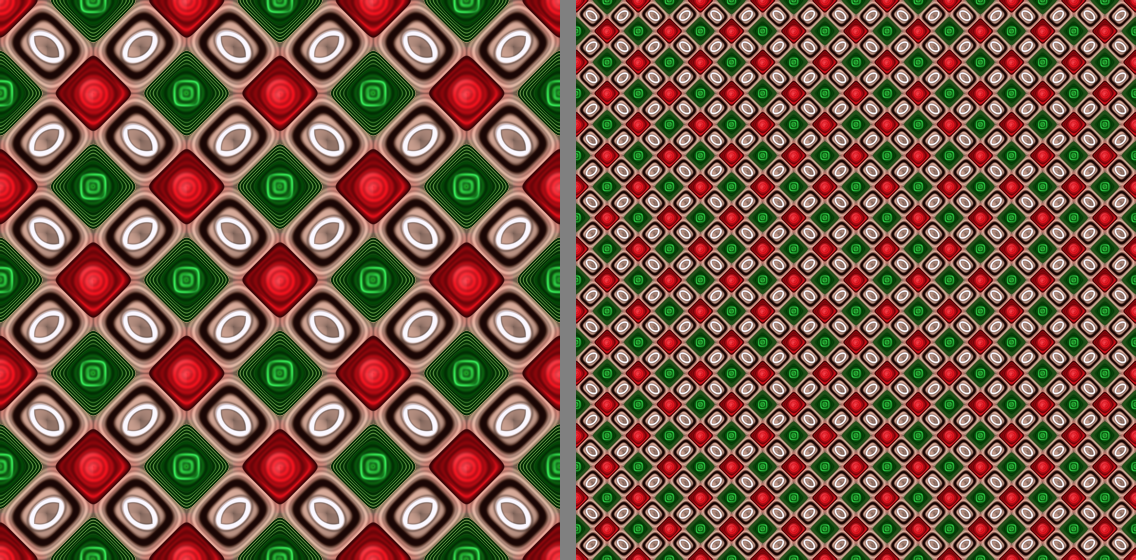
Left: one tile. Right: repeated 3 by 3.
A WebGL 2 fragment shader for this pattern:

```glsl
#version 300 es
precision highp float;
// Glossy checker of red and green diamond domes between beige cushions with white lens rings.

uniform vec2 u_resolution;
out vec4 fragColor;

const float SITES = 6.0;            // dome positions per side; even, so the checker wraps
const float RED_RADIUS = 0.435;     // half diagonals, in site units
const float GREEN_RADIUS = 0.495;
const float CUSHION_STRETCH = 1.2;  // cushions reach towards the red domes
const float RING_LEAN = 0.09;       // extra tilt of the white ring, radians
const float GROOVE_RADIUS = 0.243;
const float GROOVE_WIDTH = 0.046;
const float TERRACE_PITCH = 0.036;  // spacing of the lines around green domes
const vec2 RING_SIZE = vec2(0.215, 0.140);
const vec2 LENS_SIZE = vec2(0.172, 0.092);
const vec2 LIGHT = vec2(-0.5, 0.866);

const vec3 BEIGE = vec3(0.76, 0.60, 0.54);
const vec3 PALE = vec3(0.94, 0.79, 0.72);
const vec3 TAN = vec3(0.67, 0.58, 0.43);
const vec3 ROSE = vec3(0.83, 0.52, 0.47);
const vec3 BROWN = vec3(0.25, 0.13, 0.09);
const vec3 UMBER = vec3(0.10, 0.025, 0.02);
const vec3 WHITE = vec3(0.98, 0.97, 1.0);
const vec3 RED = vec3(0.84, 0.06, 0.10);
const vec3 DARK_RED = vec3(0.48, 0.02, 0.04);
const vec3 PINK = vec3(1.0, 0.36, 0.40);
const vec3 GREEN = vec3(0.13, 0.68, 0.16);
const vec3 DARK_GREEN = vec3(0.01, 0.23, 0.02);
const vec3 LEAF = vec3(0.33, 0.56, 0.23);
const vec3 MINT = vec3(0.22, 0.93, 0.36);

// 1 inside, 0 outside, softened over about one pixel
float cover(float d) {
  float soft = SITES / min(u_resolution.x, u_resolution.y);
  return 1.0 - smoothstep(-soft, soft, d);
}

float bump(float x, float centre, float width) {
  float t = (x - centre) / width;
  return exp(-t * t);
}

float superNorm(vec2 v, float power) {
  v = pow(abs(v) + 1e-5, vec2(power));
  return pow(v.x + v.y, 1.0 / power);
}

// Circular near the centre, a crisp diamond at the rim
float domeRadius(vec2 d) {
  vec2 diagonal = vec2(d.x + d.y, d.x - d.y);
  float diamond = superNorm(diagonal, 9.0);
  return mix(length(d) * 1.22, diamond, smoothstep(0.18, 0.42, diamond));
}

// Pointed oval made of two overlapping circles
float lensDistance(vec2 v, vec2 size) {
  float total = size.x * size.x / size.y;
  float radius = 0.5 * (total + size.y);
  return length(vec2(v.x, abs(v.y) + 0.5 * (total - size.y))) - radius;
}

vec3 cushion(vec2 q, vec2 axes, float lean, vec3 frameTint, float tintAmount) {
  float w = superNorm(axes / vec2(CUSHION_STRETCH, 1.0), 4.0);
  float lit = dot(q, LIGHT) / (length(q) + 0.02);
  // Frame with fine ridges
  vec3 frame = mix(BEIGE, frameTint, tintAmount);
  frame *= 0.96 + 0.12 * cos((w - 0.325) * 150.0) * smoothstep(0.27, 0.32, w);
  vec3 col = mix(frame, PALE, 0.5 * bump(w, 0.325, 0.014));
  col *= 1.0 - 0.3 * smoothstep(0.345, 0.40, w);
  // Dark groove around a raised middle
  col = mix(col, BEIGE * (1.03 + 0.10 * lit), 1.0 - smoothstep(0.19, 0.23, w));
  float groove = bump(w, GROOVE_RADIUS + 0.006 * lit, GROOVE_WIDTH);
  col = mix(col, mix(BROWN, UMBER, smoothstep(0.5, 0.95, groove)), smoothstep(0.08, 0.8, groove));
  // White ring and faceted lens
  float c = cos(lean), s = sin(lean);
  vec2 tilted = mat2(c, -s, s, c) * axes;
  float ring = (length(tilted / RING_SIZE) - 1.0) * RING_SIZE.y;
  float lens = lensDistance(tilted, LENS_SIZE);
  col *= 1.0 - 0.3 * bump(ring, 0.012, 0.012);
  vec3 enamel = mix(WHITE, vec3(0.68, 0.64, 0.68), 0.6 * smoothstep(-0.008, 0.008, ring + 0.012 * lit));
  col = mix(col, enamel, cover(ring));
  vec2 facing = q / (abs(q) + 0.008);
  vec3 facet = BEIGE * (0.92 - 0.09 * facing.x + 0.07 * facing.x * facing.y);
  facet *= 1.0 - 0.32 * exp(-length(q) * 22.0);
  facet *= 1.0 - 0.35 * bump(lens, 0.0, 0.012);
  return mix(col, facet, cover(lens));
}

vec3 redDome(vec2 d, float r) {
  float lit = dot(d, LIGHT) / (length(d) + 0.02);
  vec3 col = mix(RED, DARK_RED, smoothstep(0.15, 0.29, r + 0.025 * lit));
  col *= 1.0 + 0.12 * sin(r * 85.0 + 1.5 * lit);
  col = mix(col, RED * 1.12, 0.85 * bump(r, 0.355, 0.022) * smoothstep(0.3, -0.7, lit));
  col = mix(col, PINK, 0.5 * bump(r, 0.16, 0.035) * smoothstep(0.1, 1.0, lit));
  // Small four sided apex
  vec2 facing = d / (abs(d) + 0.012);
  float apex = 0.55 - 0.22 * facing.x + 0.18 * facing.x * facing.y;
  col = mix(col, PINK, apex * exp(-r * r * 90.0));
  return col * (1.0 - 0.55 * smoothstep(0.37, RED_RADIUS, r));
}

vec3 greenDome(vec2 d, float r) {
  float lit = dot(d, LIGHT.yx) / (length(d) + 0.02);
  vec3 col = mix(GREEN * 0.72, DARK_GREEN, smoothstep(0.12, 0.27, r));
  col *= 1.0 + 0.22 * sin(r * 90.0 + lit);
  // Terraced rim
  float line = 0.5 + 0.5 * cos((r - GREEN_RADIUS) * 6.28318 / TERRACE_PITCH + 0.5 * lit);
  vec3 ridge = mix(LEAF, TAN, smoothstep(0.44, 0.50, r));
  vec3 terrace = mix(DARK_GREEN * 0.7, ridge, line * line);
  col = mix(col, terrace, smoothstep(0.29, 0.40, r));
  // Bright square reflections near the centre
  float square = superNorm(d, 4.0);
  float glint = 0.45 + 0.55 * abs(dot(d, vec2(0.8, 0.6))) / (length(d) + 0.01);
  col = mix(col, DARK_GREEN, 0.5 * bump(square, 0.095, 0.018));
  col = mix(col, MINT, glint * bump(square, 0.13, 0.013));
  return mix(col, MINT, 0.65 * glint * bump(square, 0.055, 0.016));
}

void main() {
  vec2 p = gl_FragCoord.xy / u_resolution * SITES;
  vec2 site = floor(p + 0.5), cell = floor(p);
  vec2 d = p - site, q = p - cell - 0.5;
  bool isGreen = mod(site.x + site.y, 2.0) > 0.5;
  bool rising = mod(cell.x + cell.y, 2.0) < 0.5;
  float r = domeRadius(d);

  // Long axis of each cushion points at its red neighbours
  vec2 axes = vec2(q.x + q.y, q.x - q.y) * 0.70711;
  axes = rising ? axes : axes.yx * vec2(1.0, -1.0);
  if (!rising) axes = vec2(q.x - q.y, -q.x - q.y) * 0.70711;
  float lean = rising ? RING_LEAN : -RING_LEAN;
  vec3 col = cushion(q, axes, lean, isGreen ? TAN : ROSE, smoothstep(0.6, 0.45, r));

  // Domes on top
  if (isGreen) col = mix(col, greenDome(d, r), cover(r - GREEN_RADIUS));
  else col = mix(col, redDome(d, r), cover(r - RED_RADIUS));
  fragColor = vec4(clamp(col, 0.0, 1.0), 1.0);
}
```
